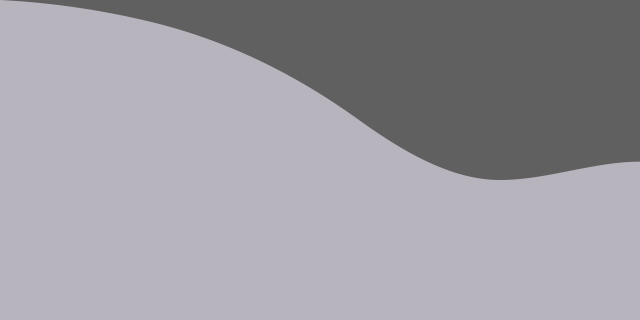
Write a WebGL 2 fragment shader that draws this background.

```glsl
#version 300 es
precision highp float;
// Draws a flat pale lilac hill under a dark grey sky.
// The smooth ridge is a chain of cubic Hermite spans, and the
// two colours are blended over about one pixel at its edge.

uniform vec2 u_resolution;
out vec4 fragColor;

// Cubic span between two knots, each given as (x, height, slope)
float hermite(vec3 a, vec3 b, float x) {
    float span = b.x - a.x;
    float t = clamp((x - a.x) / span, 0.0, 1.0);
    float s = 1.0 - t;
    return s * s * ((1.0 + 2.0 * t) * a.y + t * span * a.z)
         + t * t * ((1.0 + 2.0 * s) * b.y - s * span * b.z);
}

// Height of the ridge: long fall, shallow dip, slight rise
float ridgeHeight(float x) {
    vec3 knots[5] = vec3[5](
        vec3(0.0, 1.0, -0.10),
        vec3(0.2344, 0.9323, -0.48),
        vec3(0.56, 0.6263, -1.44),
        vec3(0.7813, 0.4375, 0.0),
        vec3(1.0, 0.4948, 0.0));
    float height = knots[0].y;
    for (int i = 0; i < 4; i++) {
        if (x >= knots[i].x) height = hermite(knots[i], knots[i + 1], x);
    }
    return height;
}

void main() {
    vec2 uv = gl_FragCoord.xy / u_resolution;
    vec3 hill = vec3(0.722, 0.706, 0.745);
    vec3 sky = vec3(0.376);

    // Signed height above the ridge, softened by its pixel footprint
    float above = uv.y - ridgeHeight(uv.x);
    float footprint = length(vec2(dFdx(above), dFdy(above)));
    float skyCover = clamp(above / footprint + 0.5, 0.0, 1.0);

    fragColor = vec4(mix(hill, sky, skyCover), 1.0);
}
```
